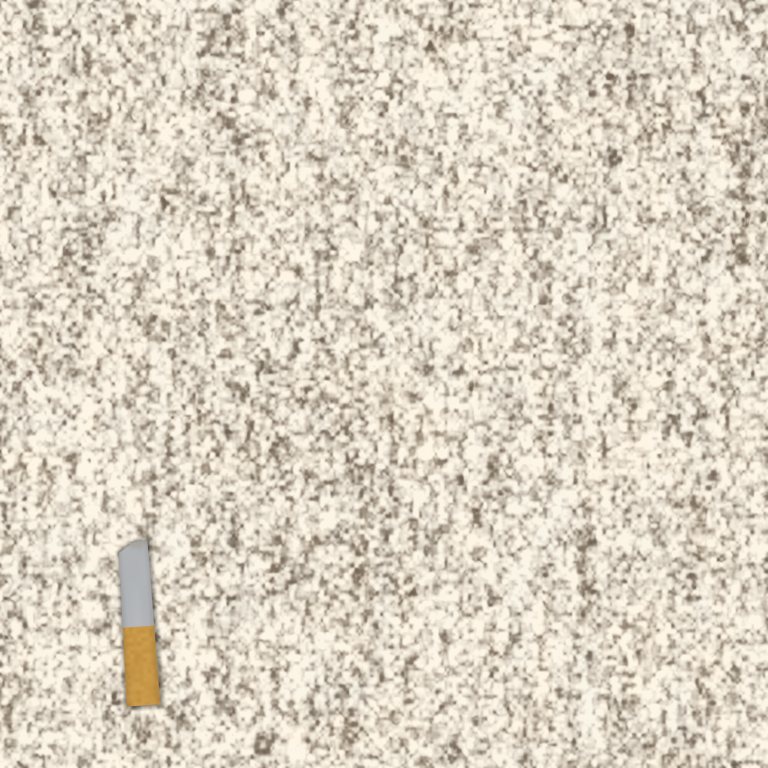
A three.js fragment shader for this texture:

```glsl
// Pale, vertically streaked concrete with dark pits and a discarded cigarette end.
varying vec2 vUv;

float hash(vec2 p) {
  vec3 q = fract(p.xyx * vec3(0.1031, 0.1030, 0.0973));
  q += dot(q, q.yzx + 33.33);
  return fract((q.x + q.y) * q.z);
}

// Value noise scaled to zero mean and roughly unit deviation.
float noise(vec2 p) {
  vec2 cell = floor(p), f = fract(p);
  f = f * f * (3.0 - 2.0 * f);
  float low = mix(hash(cell), hash(cell + vec2(1.0, 0.0)), f.x);
  float high = mix(hash(cell + vec2(0.0, 1.0)), hash(cell + 1.0), f.x);
  return (mix(low, high, f.y) - 0.5) * 4.66;
}

float ramp(float from, float to, float x) {
  return clamp((x - from) / (to - from), 0.0, 1.0);
}

// Grain, streaks and faint weathering; larger means darker.
float grainDepth(vec2 p) {
  vec2 warped = p + 0.0006 * vec2(noise(p * 80.0 + 11.0), noise(p * 80.0 + 57.0));
  float depth = 0.80 * noise(warped * vec2(155.0, 140.0) + 3.0);
  depth += 0.40 * noise(warped * vec2(250.0, 235.0) + 19.0);
  depth += 0.20 * noise(warped * vec2(70.0, 48.0) + 41.0);
  depth += 0.33 * noise(warped * vec2(95.0, 27.0) + 73.0);
  depth += 0.16 * noise(p * vec2(62.0, 4.0) + 97.0);
  depth += 0.11 * noise(p * vec2(10.0, 7.0) + 131.0);
  return depth;
}

// Scattered ragged pits, a little taller than wide.
float pits(vec2 p) {
  float dark = 0.0;
  vec2 ragged = p + 0.002 * vec2(noise(p * 90.0 + 5.0), noise(p * 90.0 + 29.0));
  for (int i = 0; i < 20; i++) {
    float id = float(i) + 1.0;
    vec2 center = vec2(hash(vec2(id, 7.0)), hash(vec2(id, 31.0)));
    float radius = mix(0.005, 0.013, hash(vec2(id, 53.0)));
    float dist = length((ragged - center) * vec2(1.3, 0.8)) / radius;
    dark = max(dark, 1.0 - smoothstep(0.4, 1.2, dist));
  }
  return dark;
}

vec3 concrete(vec2 p) {
  float depth = grainDepth(p) + 1.6 * pits(p);
  vec3 color = mix(vec3(0.99, 0.96, 0.90), vec3(0.91, 0.88, 0.82), ramp(-1.3, -0.2, depth));
  color = mix(color, vec3(0.84, 0.80, 0.74), ramp(-0.2, 0.46, depth));
  color = mix(color, vec3(0.75, 0.71, 0.65), ramp(0.46, 1.0, depth));
  color = mix(color, vec3(0.66, 0.61, 0.54), ramp(1.0, 1.55, depth));
  color = mix(color, vec3(0.54, 0.49, 0.43), ramp(1.55, 2.2, depth));
  color = mix(color, vec3(0.44, 0.39, 0.34), ramp(2.2, 3.2, depth));
  float warmth = noise(p * vec2(34.0, 20.0) + 17.0);
  return color + 0.003 * warmth * vec3(1.0, 0.0, -1.0);
}

// Signed distance to the slightly tapered stub with one clipped upper corner.
float stubDistance(vec2 q) {
  float halfWidth = 0.0205 - 0.014 * q.y;
  float dist = max(abs(q.x) - halfWidth, abs(q.y) - 0.107);
  return max(dist, dot(q - vec2(-0.019, 0.094), vec2(-0.53, 0.85)));
}

vec3 stubColor(vec2 q) {
  vec3 paper = vec3(0.70, 0.71, 0.72) + 0.006 * noise(q * vec2(90.0, 30.0) + 40.0);
  vec3 filterTip = vec3(0.78, 0.59, 0.28) + 0.012 * noise(q * 190.0 + 60.0);
  vec3 color = mix(filterTip, paper, smoothstep(-0.005, -0.003, q.y));
  float ash = smoothstep(0.092, 0.108, q.y + 0.002 * noise(q * 120.0 + 80.0));
  color = mix(color, vec3(0.62, 0.60, 0.56), 0.6 * ash);
  return color * (1.0 - 0.10 * smoothstep(0.012, 0.022, abs(q.x)));
}

void main() {
  vec3 color = concrete(vUv);

  // Stub axis leans slightly to the left at the top.
  vec2 offset = vUv - vec2(0.180, 0.188);
  vec2 q = vec2(offset.x + 0.065 * offset.y, offset.y - 0.065 * offset.x);
  float shadow = 1.0 - smoothstep(-0.002, 0.008, stubDistance(q - vec2(0.001, -0.001)));
  color *= 1.0 - 0.4 * shadow;
  float cover = 1.0 - smoothstep(-0.001, 0.001, stubDistance(q));
  color = mix(color, stubColor(q), cover);

  gl_FragColor = vec4(color, 1.0);
}
```
